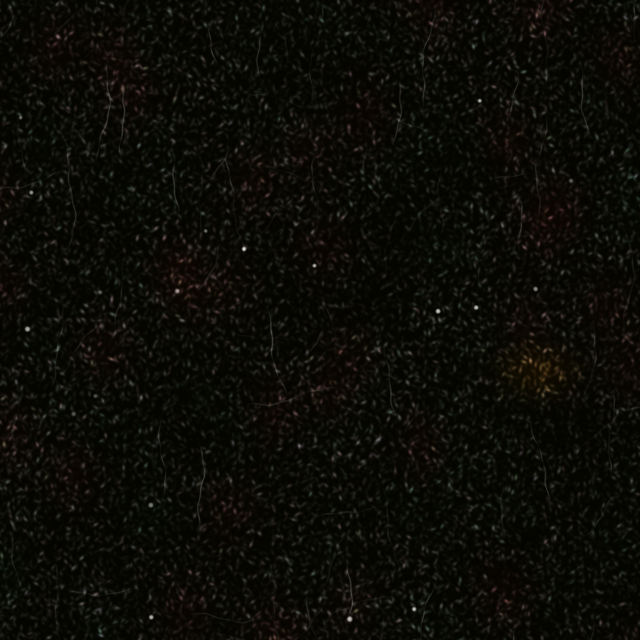
This texture is drawn by a WebGL 2 fragment shader. Its source:

```glsl
#version 300 es
precision highp float;
// Near-black weathered surface: dense cellular flecks with skewed brightness,
// broken hairline cracks running mostly upright, sparse bright specks,
// and faint red, green and amber stains that colour the grain.

#define GRAIN_CELLS 132.0
#define GRAIN_GAIN 0.052
#define BASE_LEVEL 0.016
#define WARM_SHIFT 0.021
#define CRACK_WIDTH 0.0013
#define CRACK_GAIN 0.20
#define SPECK_CELLS 15.0
#define SPECK_SHARE 0.07
#define STAIN_CELLS 9.0
#define RUST_CENTRE vec2(0.84, 0.42)

uniform vec2 u_resolution;
out vec4 fragColor;

vec3 hash3(vec2 cell, float seed) {
  vec3 q = fract(vec3(cell.xy, seed + 3.7) * vec3(0.1031, 0.1030, 0.0973));
  q += dot(q, q.yxz + 33.33);
  return fract((q.xxy + q.yxx) * q.zyx);
}

// Slow, layered-sine variation in about -1..1
float drift(vec2 p) {
  return 0.5 * sin(p.x * 11.0 + 2.0 * sin(p.y * 7.0))
       + 0.5 * sin(p.y * 17.0 + 2.5 * sin(p.x * 13.0 + 1.0));
}

// Tilted oval flecks, one per cell, with exponential brightness
vec3 flecks(vec2 p) {
  vec2 cell = floor(p);
  vec3 sum = vec3(0.0);
  for (int j = -1; j <= 1; j++)
    for (int i = -1; i <= 1; i++) {
      vec2 c = cell + vec2(i, j);
      vec3 h = hash3(c, 1.0);
      vec3 k = hash3(c, 8.0);
      vec2 d = p - c - h.xy;
      float tilt = (k.x - 0.5) * 2.6;
      vec2 along = vec2(sin(tilt), cos(tilt));
      vec2 e = vec2(d.x * along.y - d.y * along.x, dot(d, along)) / vec2(0.31, 0.53);
      vec3 hue = 1.0 + 0.22 * vec3(k.y - 0.5, 0.5 - k.y, k.z - 0.5);
      sum += hue * -log(max(h.z, 0.004)) * exp(-dot(e, e));
    }
  return sum;
}

// Wandering upright hairlines, each fading out inside its own tall cell
float cracks(vec2 p, vec2 grid, float share, float seed) {
  float width = max(CRACK_WIDTH, 0.6 / u_resolution.y);
  float column = floor(p.x * grid.x);
  float sum = 0.0;
  for (int i = -1; i <= 1; i++) {
    float c = column + float(i);
    float y = p.y * grid.y + hash3(vec2(c, 5.0), seed).x;
    vec2 id = vec2(c, floor(y));
    vec3 h = hash3(id, seed);
    vec3 k = hash3(id, seed + 4.0);
    float t = fract(y);
    float wander = 0.009 * sin(p.y * 19.0 + h.x * 40.0)
                 + 0.003 * sin(p.y * 61.0 + h.y * 30.0)
                 + 0.001 * sin(p.y * 170.0 + k.x * 20.0);
    float x = (c + 0.2 + 0.6 * h.x) / grid.x + wander + (k.y - 0.5) * 0.06 * (t - 0.5);
    float start = 0.35 * h.y;
    float end = 1.0 - 0.35 * k.x;
    float fade = smoothstep(start, start + 0.12, t) * (1.0 - smoothstep(end - 0.2, end, t));
    float broken = 0.6 + 0.4 * sin(p.y * 93.0 + 3.0 * sin(p.y * 47.0 + h.z * 30.0));
    float d = (p.x - x) / width;
    sum += step(h.z, share) * (0.3 + 0.7 * k.z) * fade * broken * exp(-d * d);
  }
  return sum;
}

// Rare small bright dots
float specks(vec2 p) {
  vec2 cell = floor(p * SPECK_CELLS);
  vec3 h = hash3(cell, 21.0);
  vec3 k = hash3(cell, 27.0);
  float d = length(p - (cell + 0.15 + 0.7 * h.xy) / SPECK_CELLS);
  float radius = mix(0.002, 0.0038, k.x);
  float edge = max(0.0022, 1.0 / u_resolution.y);
  return step(h.z, SPECK_SHARE) * (0.3 + 0.5 * k.y) * (1.0 - smoothstep(radius - edge, radius + edge, d));
}

// Soft scattered blotches: mostly red, some green
vec3 stains(vec2 p) {
  vec2 q = p * STAIN_CELLS;
  vec3 sum = vec3(0.0);
  for (int j = -1; j <= 1; j++)
    for (int i = -1; i <= 1; i++) {
      vec2 c = floor(q) + vec2(i, j);
      vec3 h = hash3(c, 41.0);
      vec2 d = (q - c - h.xy) / vec2(0.34, 0.45);
      vec3 hue = h.z < 0.3 ? vec3(0.032, 0.002, 0.004) : vec3(-0.004, 0.005, 0.002);
      sum += hue * exp(-dot(d, d));
    }
  vec2 r = (p - RUST_CENTRE) / vec2(0.055, 0.036);
  return sum + vec3(0.11, 0.055, 0.0) * exp(-dot(r, r));
}

void main() {
  vec2 p = gl_FragCoord.xy / u_resolution;
  vec3 grain = flecks(p * GRAIN_CELLS);
  vec3 light = BASE_LEVEL + GRAIN_GAIN * (1.0 + 0.22 * drift(p)) * grain;

  // Upright cracks, then sparser cross and slanted branches
  float lines = cracks(p, vec2(17.0, 4.5), 0.5, 51.0);
  lines += 0.6 * cracks(p.yx, vec2(9.0, 5.0), 0.22, 63.0);
  lines += 0.6 * cracks(mat2(0.82, 0.57, -0.57, 0.82) * p, vec2(10.0, 8.0), 0.2, 77.0);
  light += CRACK_GAIN * lines + specks(p);

  light += stains(p) * (0.45 + 0.6 * grain.g);
  light.b -= WARM_SHIFT;
  fragColor = vec4(clamp(light, 0.0, 1.0), 1.0);
}
```
